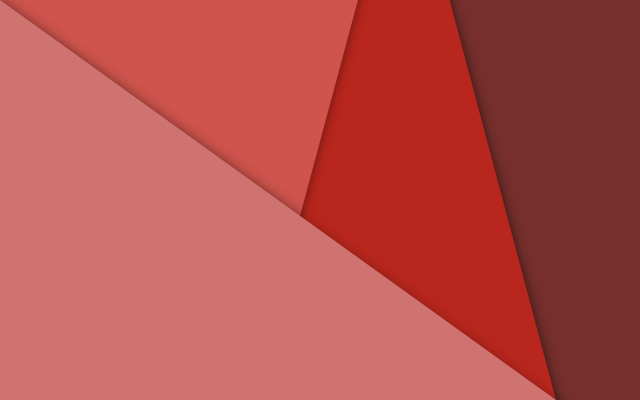
This background is drawn by a WebGL 2 fragment shader. Its source:

```glsl
#version 300 es
precision highp float;

#define PINK  vec3(0.808, 0.451, 0.439)
#define CORAL vec3(0.808, 0.329, 0.298)
#define RED   vec3(0.722, 0.149, 0.114)
#define BROWN vec3(0.463, 0.184, 0.173)
#define SHADOW_WIDTH 0.026
#define SHADOW_DEPTH 0.24
#define FAINT_DEPTH  0.13

uniform vec2 u_resolution;
out vec4 outColor;

// Signed distance to the line from top to bottom, positive on its right.
float rightOf(vec2 p, vec2 top, vec2 bottom) {
    vec2 along = bottom - top;
    return dot(p - top, normalize(vec2(-along.y, along.x)));
}

// Lay a sheet over the left side of an edge, with a soft shadow on its right.
vec3 laySheet(vec3 below, vec3 sheet, float dist, float depth) {
    float reach = max(dist, 0.0) / SHADOW_WIDTH;
    float shade = depth * exp(-1.6 * reach - reach * reach);
    float pixel = 1.0 / u_resolution.y;
    float cover = smoothstep(0.7 * pixel, -0.7 * pixel, dist);
    return mix(below * (1.0 - shade), sheet, cover);
}

void main() {
    // Canvas height is one unit.
    vec2 p = gl_FragCoord.xy / u_resolution.y;

    // Edges of the three overlapping sheets.
    float redEdge = rightOf(p, vec2(1.124, 1.0), vec2(1.390, 0.0));
    float coralEdge = rightOf(p, vec2(0.895, 1.0), vec2(0.750, 0.460));
    float pinkEdge = rightOf(p, vec2(0.0, 1.0), vec2(1.390, 0.0));

    // Stack from back to front; the diagonal shadow is fainter over red.
    float pinkDepth = mix(SHADOW_DEPTH, FAINT_DEPTH, smoothstep(-0.01, 0.01, coralEdge));
    vec3 color = laySheet(BROWN, RED, redEdge, SHADOW_DEPTH * 1.3);
    color = laySheet(color, CORAL, coralEdge, SHADOW_DEPTH);
    color = laySheet(color, PINK, pinkEdge, pinkDepth);

    outColor = vec4(color, 1.0);
}
```
